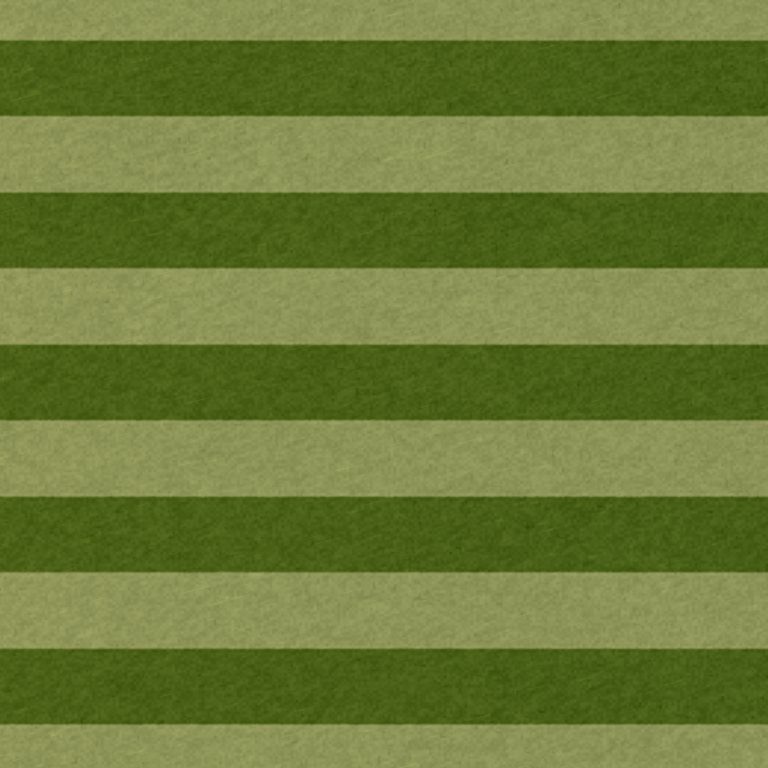
Give the GLSL for this pattern, as a three.js fragment shader.

```glsl
// Broad horizontal stripes of dark moss green on pale sage, like printed felt.
// A distance to the nearest stripe centre gives the bands; layered value noise
// adds fine nap, slanted fibres, small flecks and faint clouding.
varying vec2 vUv;

float hash(vec2 p) {
  vec3 q = fract(vec3(p.xyx) * 0.1031);
  q += dot(q, q.yzx + 33.33);
  return fract((q.x + q.y) * q.z);
}

float valueNoise(vec2 p) {
  vec2 cell = floor(p);
  vec2 f = fract(p);
  f = f * f * (3.0 - 2.0 * f);
  return mix(mix(hash(cell), hash(cell + vec2(1.0, 0.0)), f.x),
             mix(hash(cell + vec2(0.0, 1.0)), hash(cell + vec2(1.0, 1.0)), f.x), f.y);
}

// Turns the plane so that noise can be stretched along a slant.
vec2 slant(vec2 p, float angle) {
  float c = cos(angle);
  float s = sin(angle);
  return vec2(c * p.x + s * p.y, c * p.y - s * p.x);
}

void main() {
  // Distance to the edge of the nearest dark stripe, negative inside
  float period = 0.198;
  float fromCentre = abs(fract((vUv.y - 0.502) / period + 0.5) - 0.5) * period;
  float edge = fromCentre - 0.0492 + 0.0006 * (valueNoise(vUv * 190.0) - 0.5);
  float pale = smoothstep(-0.0019, 0.0019, edge);

  // Nap: fine grain, slanted fibres and broad clouding, each centred on zero
  float grain = valueNoise(vUv * 260.0 + 7.3) - 0.5;
  float clumps = valueNoise(slant(vUv, 0.5) * vec2(85.0, 150.0) + 41.0) - 0.5;
  float fibres = valueNoise(slant(vUv, 0.3) * vec2(60.0, 240.0) + 90.0) - 0.5;
  float clouds = valueNoise(vUv * 9.0 + 17.0) - 0.5;
  float nap = 0.055 * grain + 0.036 * clumps + 0.024 * fibres + 0.012 * clouds;

  // Sparse dark pits and bright threads
  float pits = smoothstep(0.86, 1.0, valueNoise(vUv * 150.0 + 60.0));
  float threads = smoothstep(0.88, 1.0, valueNoise(slant(vUv, 0.25) * vec2(38.0, 210.0) + 130.0));

  // Colours, with a slight warmth towards the left
  vec3 color = mix(vec3(0.288, 0.376, 0.088), vec3(0.552, 0.582, 0.342), pale);
  color += nap * vec3(1.0, 1.0, 0.8);
  color += 0.04 * threads * vec3(1.0, 1.0, 0.5) - 0.04 * pits;
  color += 0.012 * (0.5 - vUv.x) * vec3(1.0, 0.6, 0.0);

  // Thin crisp rim on both sides of each edge
  float rim = smoothstep(0.0015, 0.003, abs(edge)) * (1.0 - smoothstep(0.003, 0.006, abs(edge)));
  color += 0.014 * rim * sign(edge);

  gl_FragColor = vec4(color, 1.0);
}
```
